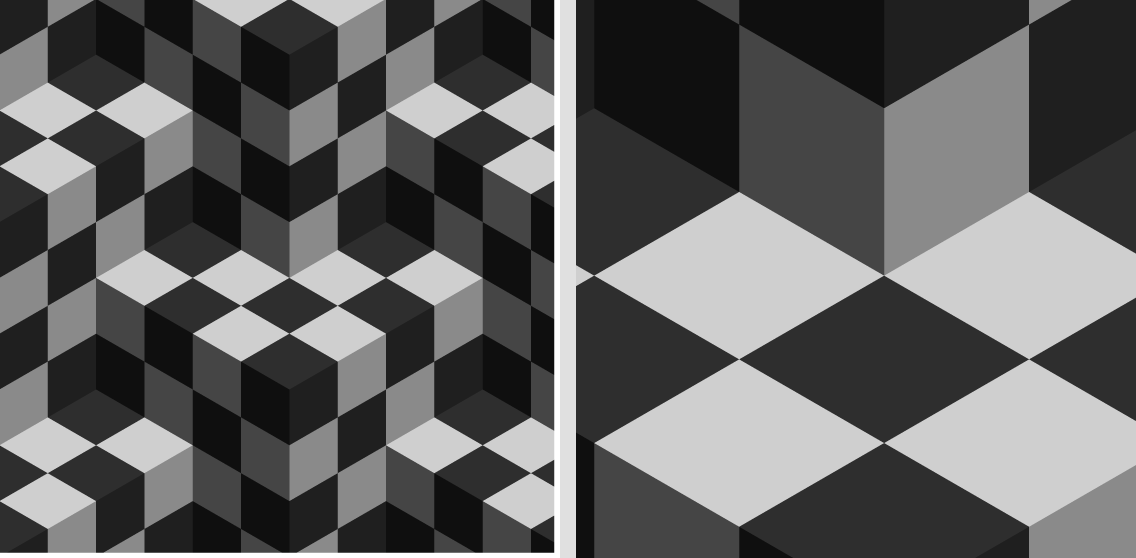
Left: the whole. Right: its middle third, enlarged.
This pattern is drawn by a WebGL 1 fragment shader. Its source:

```glsl
precision highp float;
// Isometric checkered cubes, each with notched faces, interlocking in shades of grey.

uniform vec2 u_resolution;

// Grey of one face, or -1.0 outside it; edges holds coordinates along its two cube edges.
float notchedFace(vec2 edges, float shade) {
    vec2 cell = mod(edges, 6.0);
    bool outside = max(cell.x, cell.y) >= 4.0;
    bool notch = min(cell.x, cell.y) >= 2.0;
    if (outside || notch) return -1.0;
    float checker = mod(floor(cell.x) + floor(cell.y), 2.0);
    return shade * mix(0.18, 0.81, checker);
}

float cubes(vec2 p) {
    // Skewed axes along the two upper edges of the top face
    float slant = p.x / sqrt(3.0);
    vec2 edges = vec2(p.y + slant, p.y - slant);
    float grey = 0.15;

    // Top, left and right faces, each a third of a turn apart
    for (int i = 0; i < 3; i++) {
        float shade = i == 0 ? 1.0 : float(i) / 3.0;
        float face = notchedFace(edges, shade);
        if (face >= 0.0) grey = face;
        edges = vec2(edges.y - edges.x, -edges.x);
    }
    return grey;
}

float scene(vec2 p) {
    // White margin along the right and bottom
    if (p.x > 9.935 || p.y < 0.092) return 1.0;
    return cubes(p - vec2(5.186, 3.02));
}

void main() {
    // Ten small cube edges span the height; 4 x 4 samples smooth the borders
    float total = 0.0;
    for (int y = 0; y < 4; y++) {
        for (int x = 0; x < 4; x++) {
            vec2 offset = (vec2(float(x), float(y)) - 1.5) / 4.0;
            total += scene(10.0 * (gl_FragCoord.xy + offset) / u_resolution.y);
        }
    }
    gl_FragColor = vec4(vec3(total / 16.0), 1.0);
}
```
